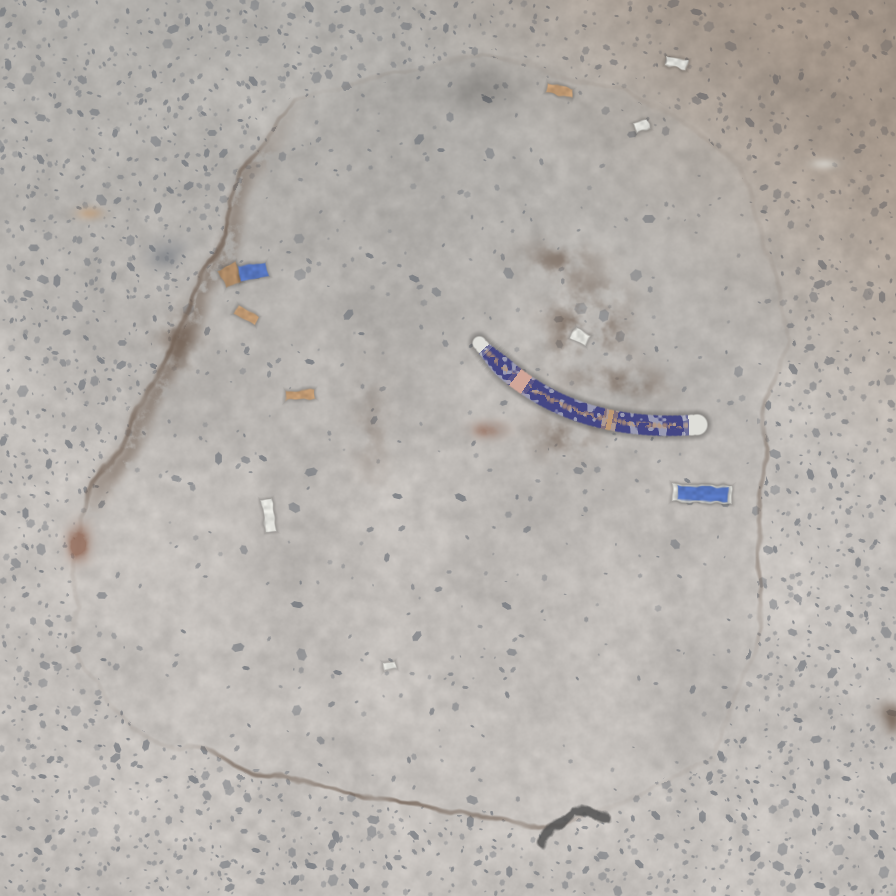
A Shadertoy shader for this texture:

```glsl
const int N = 17;
const vec2 RIM[N] = vec2[N](
 vec2(.33,.89), vec2(.54,.94), vec2(.69,.9), vec2(.83,.82), vec2(.88,.62), vec2(.853,.53),
 vec2(.846,.3), vec2(.8,.15), vec2(.61,.07), vec2(.417,.108), vec2(.26,.147), vec2(.143,.186),
 vec2(.08,.27), vec2(.085,.42), vec2(.163,.557), vec2(.247,.727), vec2(.267,.805));
const vec3 WHITE = vec3(.87,.87,.85), TAN = vec3(.75,.6,.45), BLUE = vec3(.34,.46,.74),
 NAVY = vec3(.27,.28,.52), SOIL = vec3(.43,.36,.31), SLATE = vec3(.43,.45,.48);

float hash(vec2 p) { return fract(sin(dot(p, vec2(127.1, 311.7))) * 43758.5); }

float noise(vec2 p) {
 vec2 i = floor(p), f = fract(p);
 f *= f * (3. - 2. * f);
 return mix(mix(hash(i), hash(i + vec2(1, 0)), f.x), mix(hash(i + vec2(0, 1)), hash(i + 1.), f.x), f.y);
}

float fbm(vec2 p) {
 float sum = 0., amp = .5;
 for (int i = 0; i < 4; i++, amp *= .5) {
  sum += amp * noise(p);
  p = mat2(1.6, 1.2, -1.2, 1.6) * p + 7.3;
 }
 return sum;
}

// Soft step: 1 below the edge, 0 above
float under(float d, float edge, float soft) { return 1. - smoothstep(edge - soft, edge + soft, d); }

vec2 rotate(vec2 p, float a) { return mat2(cos(a), -sin(a), sin(a), cos(a)) * p; }

float segment(vec2 p, vec2 a, vec2 b) {
 vec2 e = b - a;
 return length(p - a - e * clamp(dot(p - a, e) / dot(e, e), 0., 1.));
}

float blob(vec2 p, float x, float y, float w, float h) {
 vec2 q = (p - vec2(x, y)) / vec2(w, h);
 return exp(-dot(q, q));
}

// Signed distance to the patch outline, negative inside
float rimDistance(vec2 p) {
 float d = 10., side = 1.;
 for (int i = 0, j = N - 1; i < N; j = i, i++) {
  vec2 a = RIM[i], b = RIM[j], e = b - a, w = p - a;
  d = min(d, segment(p, a, b));
  bvec3 c = bvec3(p.y >= a.y, p.y < b.y, e.x * w.y > e.y * w.x);
  if (all(c) || all(not(c))) side = -side;
 }
 return side * d;
}

// Angular stones, one per occupied grid cell
float chips(vec2 p, float scale, float density, float aa) {
 vec2 g = p * scale;
 float mask = 0.;
 for (int k = 0; k < 9; k++) {
  vec2 id = floor(g) + vec2(k % 3 - 1, k / 3 - 1);
  float size = hash(id + scale), shape = hash(id + 31.7);
  vec2 centre = id + .1 + .8 * vec2(hash(id + 5.1), hash(id + 17.9));
  vec2 q = abs(rotate(g - centre, 6.28 * shape)) * vec2(1, 1.2 + shape);
  float stone = under(max(q.x + .45 * q.y, q.y), mix(.11, .38, size * size), aa * scale);
  mask = max(mask, stone * step(hash(id + 73.3), density) * (.5 + .5 * shape));
 }
 return mask;
}

void scrap(inout vec3 col, vec2 p, float x, float y, float w, float h, float angle, vec3 tint, float aa) {
 vec2 e = abs(rotate(p - vec2(x, y), angle) + .003 * (noise(p * 130.) - .5)) - vec2(w, h);
 float d = max(e.x, e.y);
 col *= 1. - .2 * under(d, .002, .003);
 col = mix(col, tint * (.92 + .16 * noise(p * 240.)), under(d, 0., aa));
}

// Curved printed strip
void wrapper(inout vec3 col, vec2 p, vec2 a, vec2 b, vec2 c, float aa) {
 float d = 1., along = 0.;
 for (float t = 0.; t < 1.; t += .02) {
  float s = distance(p, mix(mix(a, b, t), mix(b, c, t), t));
  if (s < d) { d = s; along = t; }
 }
 float width = .0075 + .004 * smoothstep(0., .15, along);
 vec3 ink = mix(NAVY, WHITE, .55 * smoothstep(.58, .75, noise(p * 190.)));
 ink = mix(ink, TAN, .7 * under(d, .003, .002) * step(.45, noise(p * 260.)));
 ink = mix(ink, vec3(.82, .65, .6), under(abs(along - .24), .035, .01));
 ink = mix(ink, TAN, under(abs(along - .66), .02, .01));
 ink = mix(ink, WHITE, smoothstep(.45, .48, abs(along - .5)));
 col *= 1. - .25 * under(d, width + .004, .004);
 col = mix(col, ink, under(d, width, aa));
}

void mainImage(out vec4 fragColor, in vec2 fragCoord) {
 vec2 p = fragCoord / iResolution.xy;
 float aa = 1.2 / iResolution.y, fine = fbm(p * 75.);
 vec2 ragged = p + .022 * (vec2(fbm(p * 22.), fbm(p * 22. + 40.)) - .5);
 float rim = rimDistance(ragged), inside = under(rim, 0., .01);

 // Light, warm corner and mottled concrete
 float warm = smoothstep(1.35, 1.9, p.x + p.y);
 vec3 col = mix(vec3(.775, .758, .742), vec3(.7, .69, .675), smoothstep(.3, 1., p.y));
 col = mix(col, vec3(.65, .595, .545), warm * (1. - .35 * inside));
 col *= (1. - .03 * inside) * (.85 + .16 * fbm(p * 9.) + .16 * fine);

 // Aggregate
 float density = mix(.68 - .28 * warm, .12, inside);
 float stones = max(chips(p, 50., density, aa), .8 * chips(p, 88., density * .65, aa));
 col = mix(col, mix(SLATE, SOIL, .45 * warm), .78 * stones);

 // Broken rim, deepest along the left
 float left = under(p.x, .3, .06) * smoothstep(.4, .48, p.y);
 float lower = under(p.y, .18, .04) * under(abs(p.x - .44), .2, .04);
 float right = smoothstep(.83, .85, p.x) * under(abs(p.y - .43), .12, .05);
 float crack = under(abs(rim), .0025, .002) * (.12 + .65 * max(left, max(lower, .6 * right)));
 col = mix(col, SOIL, crack * (.4 + .6 * noise(p * 38.)));
 col = mix(col, SOIL, .5 * left * under(abs(rim + .009), .01, .01) * smoothstep(.2, .5, fine));

 // Soil stains and hollows
 float soil = blob(p, .655, .635, .04, .05) + .6 * blob(p, .62, .71, .035, .018)
  + .6 * blob(p, .63, .515, .035, .025) + .6 * blob(p, .705, .57, .04, .018)
  + .7 * blob(p, .2, .62, .022, .035) + .3 * blob(p, .415, .52, .02, .06);
 col = mix(col, SOIL, min(.8, soil * smoothstep(.25, .7, fbm(p * 45.))));
 col *= 1. - .2 * blob(p, .54, .9, .04, .022);
 float rust = blob(p, .545, .52, .017, .009) + 1.5 * blob(p, .088, .394, .012, .018);
 col = mix(col, vec3(.56, .4, .33), min(.8, rust * (.2 + fine)));
 col = mix(col, SLATE, .6 * blob(ragged, .185, .718, .02, .015));
 col = mix(col, SOIL, .8 * blob(ragged, .99, .2, .012, .014));

 // Dark twig
 vec2 bend = vec2(.635, .09);
 float twig = min(segment(ragged, vec2(.6, .055), bend), segment(ragged, bend, vec2(.678, .09)));
 col = mix(col, vec3(.32), .85 * under(twig + .006 * fine, .008, .002));

 // Litter
 scrap(col, p, .257, .692, .01, .011, .4, TAN * .9, aa);
 scrap(col, p, .283, .697, .016, .008, .2, BLUE, aa);
 scrap(col, p, .783, .449, .033, .01, -.05, WHITE, aa);
 scrap(col, p, .784, .449, .028, .008, -.05, BLUE, aa);
 scrap(col, p, .335, .559, .016, .005, .06, TAN, aa);
 scrap(col, p, .625, .899, .014, .005, -.25, TAN, aa);
 scrap(col, p, .275, .648, .013, .005, -.5, TAN, aa);
 scrap(col, p, .755, .93, .012, .005, -.2, WHITE, aa);
 scrap(col, p, .716, .859, .008, .005, .4, WHITE, aa);
 scrap(col, p, .3, .425, .006, .018, .15, WHITE, aa);
 scrap(col, p, .648, .624, .009, .006, -.5, WHITE, aa);
 scrap(col, p, .435, .257, .007, .004, .2, WHITE, aa);
 col = mix(col, WHITE, .6 * blob(p, .92, .817, .015, .006));
 col = mix(col, TAN, .6 * blob(p, .1, .762, .014, .007));
 wrapper(col, p, vec2(.535, .617), vec2(.6235, .5145), vec2(.778, .526), aa);
 fragColor = vec4(col, 1);
}
```
